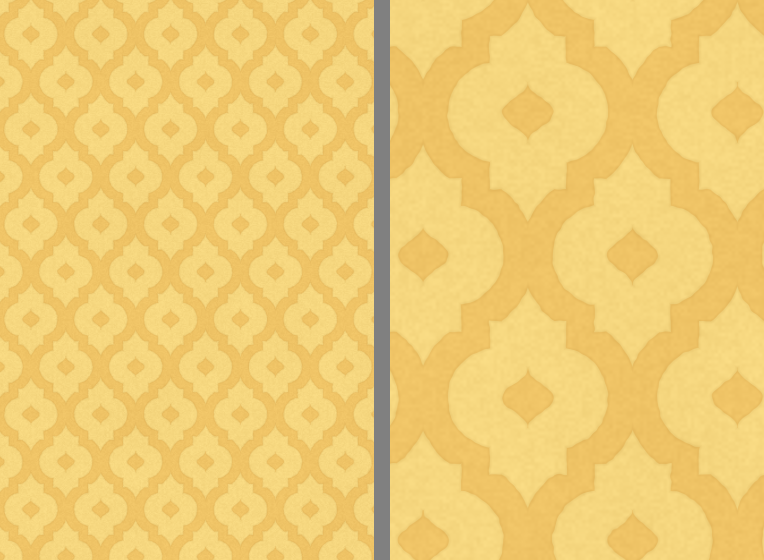
Left: the whole. Right: its middle third, enlarged.
Give the GLSL for this pattern, as a WebGL 2 fragment shader.

```glsl
#version 300 es
precision highp float;

#define COLUMNS 5.355      // repeats across the canvas width
#define ROW_PITCH 1.361    // row spacing, in column pitches
#define ORIGIN vec2(0.443, 0.725)
#define LOBE_RADIUS 0.241
#define LOBE_OFFSET 0.141
#define SHOULDER vec2(0.183, 0.366)
#define TIP_RADIUS 0.391
#define LEAF vec2(0.122, 0.142)
#define GRAIN 0.055
#define EDGE_WIDTH 0.011
#define EDGE_SHADE 0.04

uniform vec2 u_resolution;
out vec4 fragColor;

const vec3 CREAM = vec3(0.964, 0.843, 0.498);
const vec3 GOLD = vec3(0.938, 0.768, 0.400);
const float PI = 3.14159;

float hash(vec2 p) {
  return fract(sin(dot(p, vec2(127.1, 311.7))) * 43758.55);
}

float noise(vec2 p) {
  vec2 i = floor(p), f = fract(p);
  f = f * f * (3.0 - 2.0 * f);
  return mix(mix(hash(i), hash(i + vec2(1, 0)), f.x),
             mix(hash(i + vec2(0, 1)), hash(i + vec2(1, 1)), f.x), f.y);
}

float box(vec2 a, vec2 halfSize) {
  vec2 d = a - halfSize;
  return length(max(d, 0.0)) + min(max(d.x, d.y), 0.0);
}

// Ogee leaf: rounded sides that sweep into points above and below
float leaf(vec2 a) {
  float t = PI * min(a.y / LEAF.y, 1.0);
  float halfWidth = LEAF.x * (0.5 + 0.5 * cos(t));
  float slope = 0.5 * PI * LEAF.x / LEAF.y * sin(t);
  return max((a.x - halfWidth) / sqrt(1.0 + slope * slope), a.y - LEAF.y);
}

// Quatrefoil panel with stepped shoulders, pointed tips and a leaf cut out
float panel(vec2 p) {
  vec2 a = abs(p);
  float lobes = length(vec2(max(a.x - LOBE_OFFSET, 0.0), a.y)) - LOBE_RADIUS;
  float block = box(a, SHOULDER);
  // The tip arcs are concentric with the lobes of the neighbouring panels
  vec2 arcCentre = vec2(0.5 - LOBE_OFFSET, 0.5 * ROW_PITCH);
  float tip = max(box(a, vec2(SHOULDER.x, 0.56)),
                  TIP_RADIUS - length(a - arcCentre));
  return max(min(lobes, min(block, tip)), -leaf(a));
}

// Offset from the nearest point of a rectangular lattice
vec2 wrapCell(vec2 p) {
  vec2 pitch = vec2(1.0, ROW_PITCH);
  return p - pitch * floor(p / pitch + 0.5);
}

void main() {
  vec2 uv = gl_FragCoord.xy / u_resolution.x;
  vec2 p = uv * COLUMNS - ORIGIN;
  float pixel = COLUMNS / u_resolution.x;

  // Two staggered lattices, with slightly uneven printed edges
  float d = min(panel(wrapCell(p)),
                panel(wrapCell(p - 0.5 * vec2(1.0, ROW_PITCH))));
  d += (noise(uv * 190.0) - 0.5) * 0.008;

  float inside = 1.0 - smoothstep(-0.75 * pixel, 0.75 * pixel, d);
  vec3 colour = mix(GOLD, CREAM, inside);

  // Fine dark rim where the two tones meet
  float rim = 1.0 - smoothstep(0.0, EDGE_WIDTH + pixel, abs(d));
  colour *= 1.0 - EDGE_SHADE * rim * vec3(0.7, 1.0, 1.6);

  // Paper grain and broad faint mottling
  float grain = 0.6 * noise(uv * 330.0) + 0.4 * noise(uv * 170.0 + 31.0) - 0.5;
  float mottle = noise(uv * 9.0 + 5.0) + 0.5 * noise(uv * 23.0) - 0.75;
  colour *= 1.0 + (GRAIN * grain + 0.012 * mottle) * vec3(0.7, 1.0, 1.8);

  fragColor = vec4(clamp(colour, 0.0, 1.0), 1.0);
}
```
